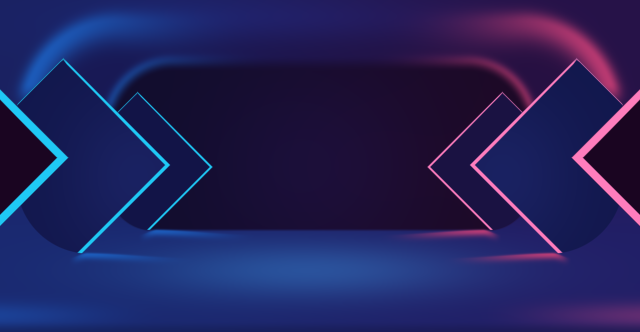
Reproduce this background procedurally as a Shadertoy shader.

```glsl
// Draws a dark neon stage with nested rounded frames and mirrored cyan and pink chevrons.

const float ASPECT = 1.93;
const vec3 CYAN = vec3(0.12, 0.79, 0.96);
const vec3 PINK = vec3(1.00, 0.49, 0.74);
const vec3 BLUE_GLOW = vec3(0.11, 0.39, 0.78);
const vec3 ROSE_GLOW = vec3(0.82, 0.25, 0.47);

float fill(float d, float soft) {
    return 1.0 - smoothstep(-soft, soft, d);
}

float bell(float x, float width) {
    return exp(-x * x / (width * width));
}

// Rounded box whose upper and lower corners have separate radii
float frameDistance(vec2 p, vec2 halfSize, float topRadius, float lowRadius) {
    float r = p.y > 0.0 ? topRadius : lowRadius;
    vec2 q = abs(p) - halfSize + r;
    return length(max(q, 0.0)) + min(max(q.x, q.y), 0.0) - r;
}

float diamondDistance(vec2 p, float radius) {
    return (abs(p.x) + abs(p.y) - radius) * 0.70711;
}

// Light along the upper corner of a frame, wider and fainter toward the middle
float arcGlow(vec2 m, float d, float corner, float width, float low) {
    float along = smoothstep(corner * 0.2, corner * 1.35, m.x);
    float spread = mix(width * 1.7, width, along);
    float offset = d + spread * 0.5;
    float body = bell(offset, offset > 0.0 ? spread * 0.6 : spread * 1.1);
    return body * pow(along, 1.4) * smoothstep(low, low + 0.08, m.y);
}

// Light spilling from the foot of a chevron, crisp above and soft below
float footGlow(vec2 m, vec2 foot, float reach) {
    float along = smoothstep(foot.x - reach, foot.x, m.x)
                * fill(m.x - foot.x - 0.005, 0.03);
    float drop = m.y - foot.y + 0.016 * (1.0 - along);
    return along * bell(drop, drop > 0.0 ? 0.005 : 0.014);
}

// Tinted pane with a bright inner edge and a hairline on its upper outer edge
vec3 chevron(vec3 col, vec2 p, float radius, float width, float clip,
             vec3 pane, vec3 neon, float px) {
    float d = diamondDistance(p, radius);
    float visible = fill(clip, px);
    col = mix(col, pane, fill(d, px) * visible);
    float inner = fill(p.x, 0.012);
    float taper = mix(1.0, 0.55, smoothstep(0.0, radius, p.y));
    float w = mix(0.0022, width * taper, inner);
    float edge = fill(abs(d + w * 0.5) - w * 0.5, px);
    float side = max(inner, step(0.0, p.y) * 0.75);
    return mix(col, neon, edge * side * visible);
}

// Upper wall and floor light
vec3 backdrop(vec2 p, vec2 m, float across) {
    vec3 wall = mix(vec3(0.10, 0.13, 0.38), vec3(0.15, 0.07, 0.28), across);
    wall += vec3(0.01, 0.02, 0.07) * bell(m.y - 0.93, 0.10) * bell(p.x - 0.8, 0.6);
    vec3 ground = mix(vec3(0.10, 0.16, 0.44), vec3(0.13, 0.12, 0.40), across);
    vec3 col = mix(ground, wall, smoothstep(0.25, 0.75, m.y));
    float pool = bell(p.x - 0.95, 0.50) * bell(m.y - 0.185, 0.085);
    col += vec3(0.05, 0.18, 0.19) * pool;
    float corners = smoothstep(0.45, 1.05, m.x) * bell(m.y - 0.05, 0.038);
    vec3 cornerTint = mix(vec3(0.11, 0.30, 0.66), vec3(0.50, 0.20, 0.46), step(0.5, across));
    col = mix(col, cornerTint, corners * 0.7);
    return col * mix(0.85, 1.0, smoothstep(0.0, 0.035, m.y));
}

void mainImage(out vec4 fragColor, in vec2 fragCoord) {
    vec2 uv = fragCoord / iResolution.xy;
    vec2 p = uv * vec2(ASPECT, 1.0);
    vec2 m = vec2(abs(p.x - ASPECT * 0.5), p.y);
    float px = 0.8 / iResolution.y;
    float rightSide = step(0.5, uv.x);
    float across = smoothstep(0.1, 0.9, uv.x);
    vec3 neon = mix(CYAN, PINK, rightSide);
    vec3 glow = mix(BLUE_GLOW, ROSE_GLOW, rightSide);

    float outer = frameDistance(m - vec2(0.0, 0.599), vec2(0.915, 0.363), 0.314, 0.22);
    float panel = frameDistance(m - vec2(0.0, 0.558), vec2(0.635, 0.251), 0.19, 0.13);

    // Frames
    vec3 col = backdrop(p, m, across);
    vec3 recess = mix(vec3(0.09, 0.09, 0.32), vec3(0.15, 0.06, 0.25), across);
    float upper = smoothstep(0.28, 0.52, m.y);
    col = mix(col, recess, fill(outer + 0.07, 0.07) * upper * 0.8);
    float outerArc = arcGlow(m, outer, 0.66, 0.046, 0.67);
    float innerArc = arcGlow(m, panel - 0.018, 0.47, 0.030, 0.62);
    col = mix(col, glow, 0.85 * outerArc);
    col = mix(col, glow, 0.80 * innerArc);

    // Central panel
    vec3 dark = mix(vec3(0.065, 0.05, 0.18), vec3(0.115, 0.035, 0.15), across);
    dark += vec3(0.02, 0.015, 0.06) * bell(m.x, 0.33) * bell(m.y - 0.5, 0.3);
    float panelSoft = mix(0.006, 0.026, smoothstep(0.4, 0.75, m.y));
    col = mix(col, dark, fill(panel, panelSoft));

    // Light at the feet
    col = mix(col, glow, 0.85 * footGlow(m, vec2(0.515, 0.304), 0.34));
    col = mix(col, glow, 0.85 * footGlow(m, vec2(0.725, 0.234), 0.36));

    // Chevrons from back to front
    vec3 backPane = mix(vec3(0.07, 0.08, 0.28), vec3(0.10, 0.07, 0.26), rightSide);
    col = chevron(col, m - vec2(0.550, 0.497), 0.226, 0.0058, panel,
                  backPane, neon, px);
    vec3 midPane = mix(vec3(0.07, 0.09, 0.30), vec3(0.10, 0.13, 0.38),
                       bell(m.x - 0.55, 0.22) * bell(m.y - 0.47, 0.25));
    col = chevron(col, m - vec2(0.774, 0.503), 0.322, 0.0105, outer,
                  midPane, neon, px);
    vec3 frontPane = vec3(0.10, 0.02, 0.13);
    col = chevron(col, m - vec2(1.359, 0.525), 0.60, 0.024, -1.0,
                  frontPane, neon, px);

    fragColor = vec4(clamp(col, 0.0, 1.0), 1.0);
}
```
